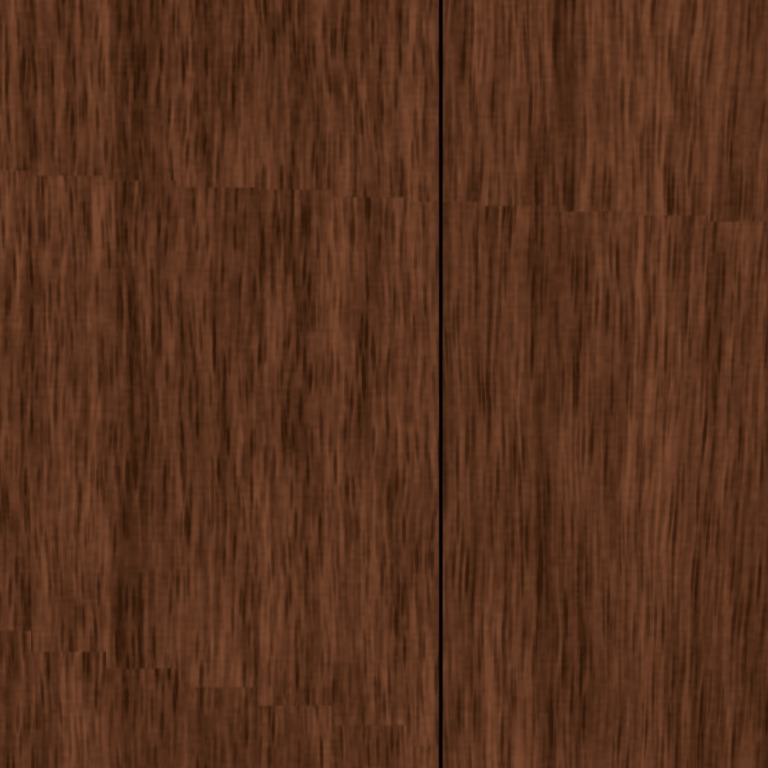
This texture is drawn by a three.js fragment shader. Its source:

```glsl
// Dark walnut boards: vertical grain, one black seam and stepped veneer joins.
#define SEAM_X 0.574
#define SEAM_HALF 0.0023
#define STRIP_WIDTH 0.098
#define STRIP_START 0.04
#define FIBRE_CONTRAST 0.40
#define FINE_CONTRAST 0.42
#define PORE_DEPTH 0.34
#define BASE_TONE 0.575
#define DARK_WOOD vec3(0.20, 0.098, 0.038)
#define LIGHT_WOOD vec3(0.46, 0.277, 0.182)
#define SEAM_COLOR vec3(0.025, 0.008, 0.004)

varying vec2 vUv;

float hash(vec2 p) {
  vec3 q = fract(vec3(p.xyx) * 0.1031);
  q += dot(q, q.yzx + 33.33);
  return fract((q.x + q.y) * q.z);
}

float noise(vec2 p) {
  vec2 i = floor(p), f = fract(p);
  f = f * f * (3.0 - 2.0 * f);
  return mix(mix(hash(i), hash(i + vec2(1.0, 0.0)), f.x),
             mix(hash(i + vec2(0.0, 1.0)), hash(i + 1.0), f.x), f.y);
}

// Cellular flecks; stretching the input turns them into long pores.
float pores(vec2 p) {
  vec2 cell = floor(p);
  float fleck = 0.0;
  for (int j = -1; j <= 1; j++) {
    for (int i = -1; i <= 1; i++) {
      vec2 c = cell + vec2(float(i), float(j));
      vec2 centre = c + vec2(hash(c + 11.3), hash(c + 47.9));
      float strength = smoothstep(0.25, 0.9, hash(c + 83.1));
      vec2 d = abs(p - centre) * vec2(1.0, 0.75);
      fleck = max(fleck, strength * (1.0 - smoothstep(0.15, 0.5, length(d))));
    }
  }
  return fleck;
}

float stripe(float x, float centre, float halfWidth) {
  float d = (x - centre) / halfWidth;
  return exp(-d * d);
}

// Broad lengthwise tone bands.
float bands(float x) {
  float tone = 0.03 * sin(x * 61.0) + 0.025 * sin(x * 103.0 + 1.0);
  tone += 0.11 * smoothstep(0.05, 0.08, x) * (1.0 - smoothstep(0.138, 0.146, x));
  tone -= 0.17 * stripe(x, 0.172, 0.028);
  tone -= 0.10 * stripe(x, 0.387, 0.020);
  tone += 0.09 * stripe(x, 0.525, 0.040);
  tone -= 0.12 * stripe(x, 0.730, 0.028);
  tone += 0.11 * stripe(x, 0.835, 0.045);
  return tone;
}

// Grain tone of one veneer row.
float grain(vec2 p, float row) {
  float rightBoard = step(SEAM_X, p.x);
  float lean = smoothstep(0.72, 0.95, p.x);
  float x = p.x + 0.0016 * sin(p.y * 13.0 + p.x * 17.0 + row * 2.0)
                + 0.0008 * sin(p.y * 37.0 + p.x * 41.0);
  x -= 0.06 * lean * (p.y - 0.5);
  vec2 g = vec2(x + rightBoard * 3.0, p.y + row * 7.3 + 5.0);
  float lengthScale = mix(1.0, 0.65, rightBoard);

  float tone = BASE_TONE + bands(mix(p.x, x, 0.5));
  tone += FIBRE_CONTRAST * (noise(g * vec2(135.0, 8.0 * lengthScale)) - 0.5);
  tone += 0.22 * (noise(g * vec2(58.0, 4.0)) - 0.5);
  tone += FINE_CONTRAST * (noise(g * vec2(235.0, 26.0 * lengthScale)) - 0.5);
  tone += 0.17 * (noise(g * vec2(230.0, 95.0)) - 0.5);
  tone += 0.12 * (noise(g * vec2(85.0, 230.0)) - 0.5);
  tone += 0.16 * (noise(g * vec2(9.0, 5.0)) - 0.5);
  tone -= PORE_DEPTH * pores(g * vec2(140.0, 22.0 * lengthScale));
  return tone;
}

// Height of a join, held level across each strip; the lower one ends at the seam.
float joinHeight(float strip, float index) {
  float x = STRIP_START + (strip + 0.5) * STRIP_WIDTH;
  float height = mix(0.776 - 0.065 * x, 0.175 - 0.25 * x, index);
  height -= index * step(SEAM_X, vUv.x);
  return height + 0.004 * (hash(vec2(strip + 9.0, index)) - 0.5);
}

void main() {
  vec2 p = vUv;
  float strip = floor((p.x - STRIP_START) / STRIP_WIDTH);

  // Rows from top to bottom, with a tone shift fading away from each join.
  float tone = grain(p, 0.0);
  for (int i = 0; i < 2; i++) {
    float index = float(i);
    float d = p.y - joinHeight(strip, index);
    float below = 1.0 - smoothstep(-0.0025, 0.0025, d);
    tone = mix(tone, grain(p, index + 1.0), below);
    float shift = (hash(vec2(strip + 31.0, index + 5.0)) - 0.35) * 0.12;
    tone += shift * (2.0 * below - 1.0) * exp(-abs(d) * 16.0);
  }
  vec3 color = mix(DARK_WOOD, LIGHT_WOOD, clamp(tone, 0.0, 1.0));

  // Black seam with a narrow soft shadow.
  float seamDistance = abs(p.x - SEAM_X);
  color *= 1.0 - 0.25 * exp(-seamDistance * 260.0);
  float seam = 1.0 - smoothstep(SEAM_HALF - 0.0014, SEAM_HALF + 0.0014, seamDistance);
  color = mix(color, SEAM_COLOR, seam);
  gl_FragColor = vec4(color, 1.0);
}
```
